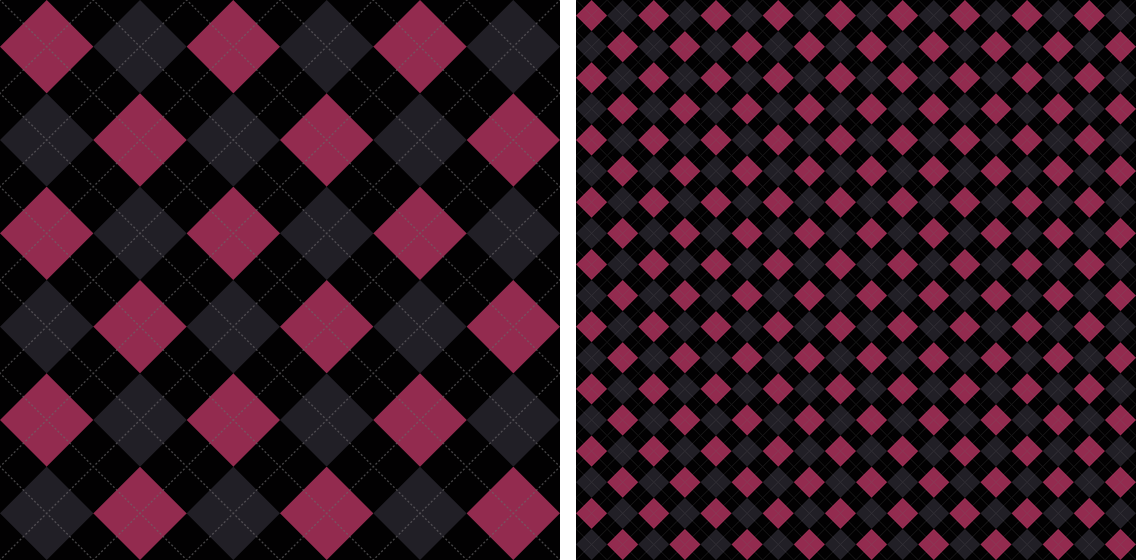
Left, the tile; right, the same tile 3 across and 3 down.
Write a Shadertoy shader that draws this pattern.

```glsl
// Argyle: rose and charcoal diamonds on black, crossed by dotted grey diagonal stitching.

const float CELLS = 6.0;             // diamonds across and down
const float STITCHES = 16.0;         // stitches per half diagonal of a cell
const float STITCH_HALF_WIDTH = 0.007;
const float STITCH_HALF_LENGTH = 0.011;
const float STITCH_OPACITY = 0.68;

const vec3 BLACK = vec3(0.006, 0.005, 0.007);
const vec3 CHARCOAL = vec3(0.13, 0.12, 0.15);
const vec3 ROSE = vec3(0.575, 0.17, 0.31);
const vec3 THREAD = vec3(0.41, 0.40, 0.41);

// Antialiased coverage of a signed distance
float coverage(float dist, float pixel) {
    return clamp(0.5 - dist / pixel, 0.0, 1.0);
}

// Distance to a diamond that touches the middle of each cell side
float diamondDistance(vec2 p) {
    return (abs(p.x) + abs(p.y) - 0.5) * inversesqrt(2.0);
}

// Distance from x to the nearest multiple of period
float nearestRepeat(float x, float period) {
    return abs(x - period * round(x / period));
}

// Dotted line on every whole value of across, with stitches spaced along it
float stitchLine(float across, float along, float pixel) {
    float side = nearestRepeat(across, 1.0) * inversesqrt(2.0);
    float run = nearestRepeat(along, 1.0 / STITCHES) * inversesqrt(2.0);
    return coverage(side - STITCH_HALF_WIDTH, pixel)
         * coverage(run - STITCH_HALF_LENGTH, pixel);
}

void mainImage(out vec4 fragColor, in vec2 fragCoord) {
    vec2 p = fragCoord / iResolution.xy * CELLS;
    float pixel = CELLS / min(iResolution.x, iResolution.y);

    // Diamonds alternate in colour like a checkerboard
    vec2 cell = floor(p);
    float parity = mod(cell.x + cell.y, 2.0);
    vec3 fill = mix(CHARCOAL, ROSE, parity);
    vec3 color = mix(BLACK, fill, coverage(diamondDistance(p - cell - 0.5), pixel));

    // Stitching along both diagonals
    float rising = p.x - p.y;
    float falling = p.x + p.y;
    float stitch = max(stitchLine(rising, falling, pixel),
                       stitchLine(falling, rising, pixel));
    color = mix(color, THREAD, stitch * STITCH_OPACITY);

    fragColor = vec4(color, 1.0);
}
```
